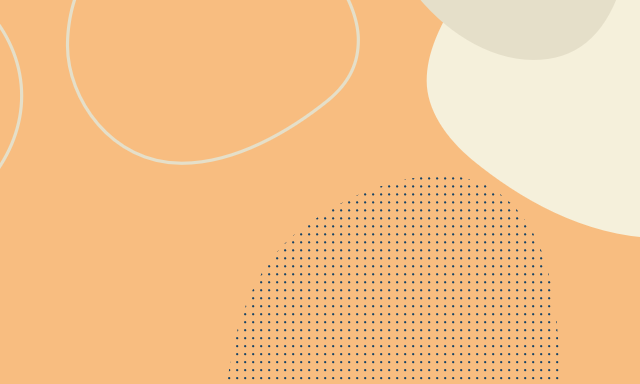
This background is drawn by a Shadertoy shader. Its source:

```glsl
// Flat abstract background: cream blobs, loose outlines and a dotted hill on orange.

const vec3 ORANGE = vec3(0.973, 0.741, 0.502);
const vec3 CREAM  = vec3(0.961, 0.941, 0.859);
const vec3 BEIGE  = vec3(0.898, 0.875, 0.788);
const vec3 NAVY   = vec3(0.08, 0.26, 0.40);

// Point on a cubic Bezier curve
vec2 bezier(vec2 a, vec2 b, vec2 c, vec2 d, float t) {
    vec2 ab = mix(a, b, t), bc = mix(b, c, t), cd = mix(c, d, t);
    return mix(mix(ab, bc, t), mix(bc, cd, t), t);
}

// Adds one curve to a contour: x keeps the nearest distance, y the side
void addCurve(inout vec2 contour, vec2 p, vec2 a, vec2 b, vec2 c, vec2 d) {
    vec2 from = a;
    for (int i = 1; i <= 16; i++) {
        vec2 to = bezier(a, b, c, d, float(i) / 16.0);
        vec2 edge = to - from, rel = p - from;
        float along = clamp(dot(rel, edge) / dot(edge, edge), 0.0, 1.0);
        contour.x = min(contour.x, length(rel - edge * along));
        // Flip the side for every edge crossed on the way to the left
        if ((from.y > p.y) != (to.y > p.y) && rel.x > edge.x * rel.y / edge.y)
            contour.y = -contour.y;
        from = to;
    }
}

float creamBlob(vec2 p) {
    vec2 k = vec2(1e4, 1.0);
    addCurve(k, p, vec2(790, 286), vec2(700, 284), vec2(622, 237), vec2(568, 193));
    addCurve(k, p, vec2(568, 193), vec2(534, 165), vec2(512, 131), vec2(512, 97));
    addCurve(k, p, vec2(512, 97), vec2(512, 65), vec2(526, 30), vec2(560, -20));
    return k.x * k.y;
}

float beigeBlob(vec2 p) {
    vec2 k = vec2(1e4, 1.0);
    addCurve(k, p, vec2(495, -12), vec2(530, 35), vec2(585, 72), vec2(640, 72));
    addCurve(k, p, vec2(640, 72), vec2(690, 72), vec2(724, 45), vec2(744, -12));
    return k.x * k.y;
}

float dottedHill(vec2 p) {
    vec2 k = vec2(1e4, 1.0);
    addCurve(k, p, vec2(272, 475), vec2(276, 395), vec2(306, 321), vec2(353, 282));
    addCurve(k, p, vec2(353, 282), vec2(405, 239), vec2(470, 211), vec2(530, 211));
    addCurve(k, p, vec2(530, 211), vec2(595, 211), vec2(630, 255), vec2(648, 297));
    addCurve(k, p, vec2(648, 297), vec2(664, 336), vec2(673, 400), vec2(671, 475));
    return k.x * k.y;
}

// Unsigned distance to both line drawings
float outlines(vec2 p) {
    vec2 k = vec2(1e4, 1.0);
    // Large loop
    addCurve(k, p, vec2(93, -10), vec2(85, 10), vec2(81, 33), vec2(81, 55));
    addCurve(k, p, vec2(81, 55), vec2(81, 118), vec2(133, 196), vec2(218, 196));
    addCurve(k, p, vec2(218, 196), vec2(282, 196), vec2(347, 158), vec2(393, 121));
    addCurve(k, p, vec2(393, 121), vec2(421, 98), vec2(430, 74), vec2(430, 48));
    addCurve(k, p, vec2(430, 48), vec2(430, 32), vec2(425, 12), vec2(413, -10));
    // Arc at the left border
    addCurve(k, p, vec2(-12, 16), vec2(13, 45), vec2(26, 80), vec2(26, 115));
    addCurve(k, p, vec2(26, 115), vec2(26, 150), vec2(13, 185), vec2(-12, 216));
    return k.x;
}

// Distance to the nearest dot of a regular grid
float dotGrid(vec2 p) {
    vec2 pitch = vec2(9.6, 9.59);
    vec2 cell = mod(p - vec2(505.4, 300.5) + 0.5 * pitch, pitch) - 0.5 * pitch;
    return length(cell) - 1.3;
}

void mainImage(out vec4 fragColor, in vec2 fragCoord) {
    // Layout grid 768 x 461, measured down from the top left
    vec2 uv = fragCoord / iResolution.xy;
    vec2 p = vec2(uv.x, 1.0 - uv.y) * vec2(768, 461);
    float soft = 768.0 / iResolution.x;

    // Coverage = half a pixel of blending on each side of an edge
    vec4 dist = vec4(creamBlob(p), beigeBlob(p), outlines(p) - 1.9,
                     max(dottedHill(p), dotGrid(p)));
    vec4 cover = clamp(0.5 - dist / soft, 0.0, 1.0);

    vec3 color = mix(ORANGE, CREAM, cover.x);
    color = mix(color, BEIGE, max(cover.y, cover.z));
    color = mix(color, NAVY, cover.w);
    fragColor = vec4(color, 1.0);
}
```
